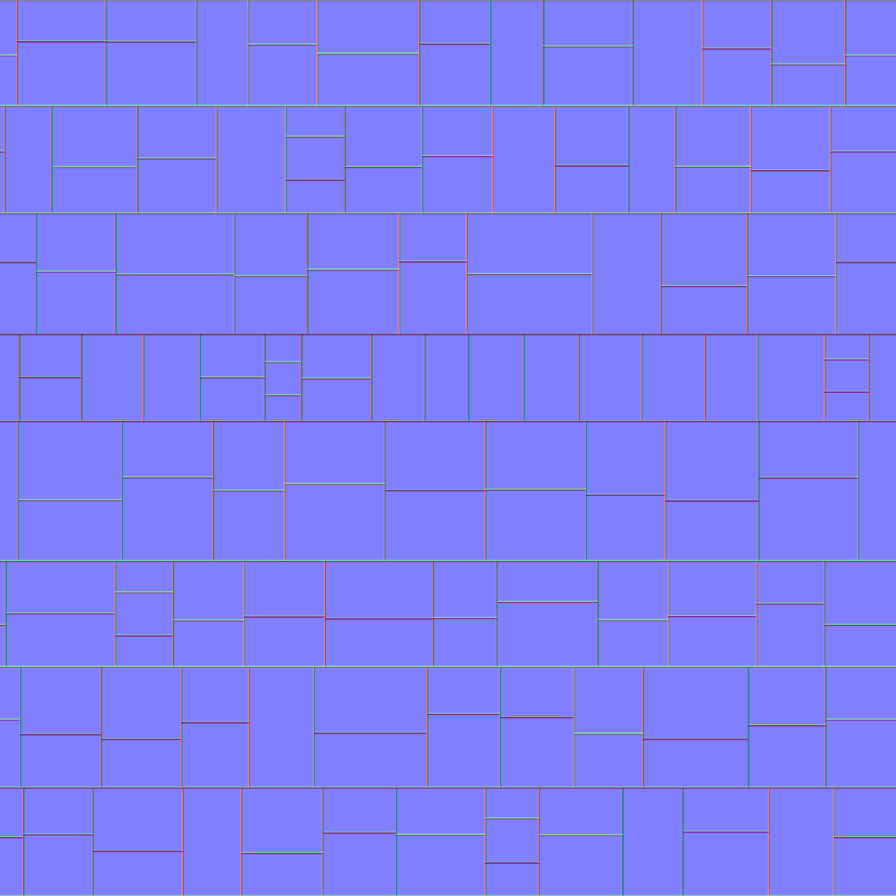
Reproduce this texture map procedurally as a WebGL 2 fragment shader.

```glsl
#version 300 es
precision highp float;
// Tangent-space normal map of a tiling panelled wall: eight rows of uneven panels.
// Jittered edges cut each row, wide panels are split crosswise, and every joint
// is a narrow V-groove whose two walls are box-filtered over the pixel.

uniform vec2 u_resolution;
out vec4 fragColor;

// Row borders from bottom to top, panels per row, and shift of each row.
const float rowEdge[9] = float[9](0.0, 0.121, 0.256, 0.374, 0.530, 0.627, 0.762, 0.882, 1.0);
const float panelCount[8] = float[8](12.0, 11.0, 11.0, 10.0, 16.0, 10.0, 13.0, 12.0);
const float rowShift[8] = float[8](0.026, 0.005, 0.018, 0.039, 0.033, 0.042, 0.074, 0.035);

float hash(float a, float b, float c) {
    uint h = uint(a) * 1597u + uint(b) * 51749u + uint(c) * 7919u + 101u;
    h = (h ^ (h >> 15)) * 739391u;
    h = (h ^ (h >> 13)) * 974711u;
    h ^= h >> 16;
    return float(h & 65535u) / 65536.0;
}

// Part of the pixel span around d that lies between lo and hi.
float overlap(float d, float span, float lo, float hi) {
    return max(0.0, min(d + 0.5 * span, hi) - max(d - 0.5 * span, lo)) / span;
}

// V-groove at signed distance d: x is the tilt, y the covered share.
// The seed moves the valley, so one wall can be broader than the other.
vec2 groove(float d, float span, float seed) {
    float valley = 0.0014 * (seed - 0.5);
    float lower = overlap(d, span, -0.0013, valley);
    float upper = overlap(d, span, valley, 0.0013);
    return vec2(lower - upper, lower + upper);
}

// Panel edge k of a row, in units of the mean panel width.
float panelEdge(float k, float row, float count) {
    return k + 0.44 * (hash(mod(k, count), row, 1.0) - 0.5);
}

void main() {
    vec2 uv = gl_FragCoord.xy / u_resolution;
    vec2 span = max(1.0 / u_resolution, vec2(0.0008));

    // Find the row.
    int r = 0;
    for (int i = 1; i < 8; i++) {
        if (uv.y >= rowEdge[i]) r = i;
    }
    float row = float(r);
    float bottom = rowEdge[r];
    float height = rowEdge[r + 1] - bottom;

    // Find the panel between two jittered edges.
    float count = panelCount[r];
    float x = (uv.x - rowShift[r]) * count;
    float k = floor(x);
    if (x < panelEdge(k, row, count)) k -= 1.0;
    else if (x >= panelEdge(k + 1.0, row, count)) k += 1.0;
    float left = panelEdge(k, row, count);
    float right = panelEdge(k + 1.0, row, count);
    float width = (right - left) / count;
    float id = mod(k, count);

    // Upright joints.
    vec2 upright = groove((x - left) / count, span.x, hash(id, row, 2.0))
                 + groove((x - right) / count, span.x, hash(mod(k + 1.0, count), row, 2.0));

    // Joints between rows, wrapping from top to bottom.
    vec2 level = groove(uv.y - bottom, span.y, hash(row, 0.0, 3.0))
               + groove(uv.y - rowEdge[r + 1], span.y, hash(mod(row + 1.0, 8.0), 0.0, 3.0));

    // Wide panels split in two, a few narrow ones in three.
    float choice = hash(id, row, 4.0);
    float place = hash(id, row, 5.0);
    float y = uv.y - bottom;
    float lean = hash(id, row, 6.0);
    if (width > 0.066 + 0.014 * choice) {
        level += groove(y - height * mix(0.38, 0.62, place), span.y, lean);
    } else if (choice < 0.15) {
        level += groove(y - height * mix(0.28, 0.38, place), span.y, lean);
        level += groove(y - height * mix(0.66, 0.72, lean), span.y, place);
    }

    // Encode: left walls lean to red, upper walls to green, all lose blue.
    vec2 tilt = clamp(vec2(upright.x, -level.x), -1.0, 1.0);
    float cover = min(max(upright.y, level.y), 1.0);
    fragColor = vec4(0.5 + 0.32 * tilt, 1.0 - 0.4 * cover, 1.0);
}
```
